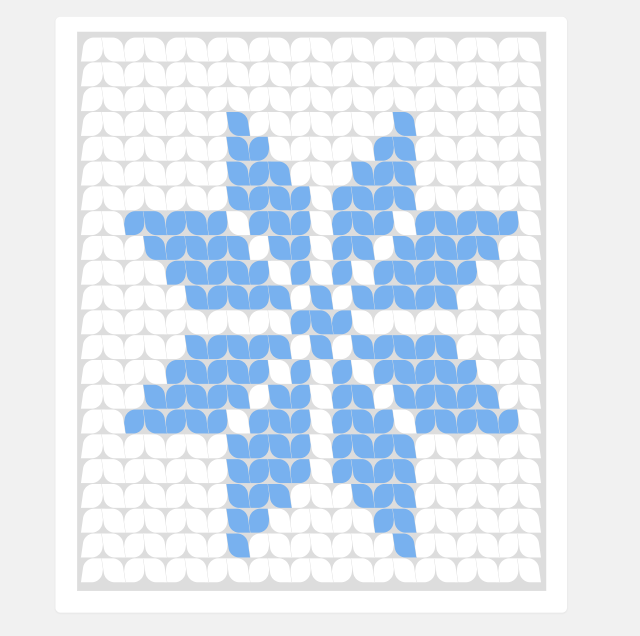
Write a Shadertoy shader that draws this pattern.

```glsl
#define GRID vec2(22.0, 22.0)
#define CELL vec2(0.03268, 0.03899)
#define GRID_CENTER vec2(-0.0142, 0.0127)
#define STITCH_HALF vec2(0.0158, 0.0188)
#define SLANT 0.146
#define ROUNDING 0.0144
#define SEAM 0.0006

const vec3 PAGE = vec3(0.945);
const vec3 CARD = vec3(1.0);
const vec3 PANEL = vec3(0.867);
const vec3 YARN = vec3(0.47, 0.694, 0.937);

float roundedBox(vec2 p, vec2 halfSize, float radius) {
    vec2 q = abs(p) - halfSize + radius;
    return length(max(q, 0.0)) + min(max(q.x, q.y), 0.0) - radius;
}

float coverage(float dist) {
    return clamp(0.5 - dist * iResolution.y, 0.0, 1.0);
}

// Slanted leaf with two sharp and two round corners
float stitch(vec2 p, float lean) {
    p.x = lean * p.x + SLANT * p.y;
    float radius = p.x * p.y > 0.0 ? ROUNDING : 0.0;
    return roundedBox(p, STITCH_HALF, radius);
}

// Eight-armed star; the lower arms are one row longer
bool inStar(float column, float row) {
    float across = abs(column - 11.0);
    float along = abs(row - 11.0);
    if (row > 16.0) along -= 1.0;
    if (along < 0.5) return across < 1.5;
    if (along > 4.5) return along < 8.5 && across >= along - 4.0 && across < 4.5;
    bool sideArm = across >= along + 1.0 && across <= along + 5.0;
    bool innerArm = across >= 1.0 && across < along;
    bool heart = along < 1.5 && across < 0.5;
    return sideArm || innerArm || heart;
}

void mainImage(out vec4 fragColor, in vec2 fragCoord) {
    vec2 p = (fragCoord - 0.5 * iResolution.xy) / iResolution.y;

    // Card with a faint shadow, and the panel on it
    vec2 cardPoint = p - vec2(-0.0138, 0.0052);
    vec2 cardHalf = vec2(0.4022, 0.4685);
    float shadow = roundedBox(cardPoint + vec2(0.0, 0.001), cardHalf, 0.008);
    vec3 color = PAGE * (1.0 - 0.04 * smoothstep(0.003, -0.001, shadow));
    color = mix(color, CARD, coverage(roundedBox(cardPoint, cardHalf, 0.008)));
    float panel = roundedBox(p - vec2(-0.0131, 0.0105), vec2(0.3688, 0.4396), 0.0);
    color = mix(color, PANEL, coverage(panel));

    // Stitches: even columns first, odd columns over them
    vec2 grid = (p - GRID_CENTER) / CELL + 0.5 * GRID;
    vec2 cell = floor(grid);
    float row = GRID.y - 1.0 - cell.y;
    for (float parity = 0.0; parity < 2.0; parity++) {
        for (float side = -1.0; side < 2.0; side++) {
            float column = cell.x + side;
            bool outside = column < 0.0 || column >= GRID.x || row < 0.0 || row >= GRID.y;
            if (outside || mod(column, 2.0) != parity) continue;
            vec2 local = (grid - vec2(column, cell.y) - 0.5) * CELL;
            float dist = stitch(local, 2.0 * parity - 1.0);
            color = mix(color, PANEL, coverage(dist - SEAM));
            color = mix(color, inStar(column, row) ? YARN : CARD, coverage(dist));
        }
    }
    fragColor = vec4(color, 1.0);
}
```
